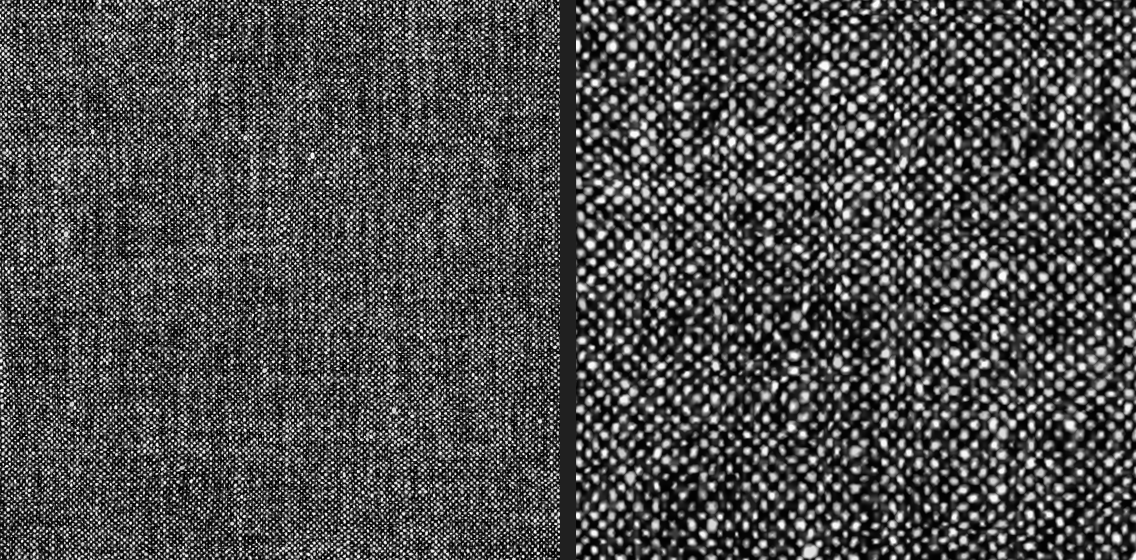
Left, the full canvas; right, a detail of the centre.
Give the GLSL for this texture, as a Shadertoy shader.

```glsl
// Plain-woven black and white linen with uneven threads, streaks and slubs.
#define THREADS vec2(184.0, 192.0)
#define DOT_RADIUS 0.37
#define DOT_SOFTNESS 0.33
#define COLUMN_VARIATION 0.19
#define ROW_VARIATION 0.12
#define DOT_VARIATION 0.20
#define PATCH_VARIATION 0.05
#define THREAD_WANDER 0.75
#define SLUB_SHARE 0.0008
#define DARK_YARN 0.008
#define LIGHT_YARN 0.98

float hash(vec2 p) {
    vec3 q = fract(vec3(p.xyx) * 0.1031);
    q += dot(q, q.yzx + 33.33);
    return fract((q.x + q.y) * q.z);
}

float valueNoise(vec2 p) {
    vec2 i = floor(p), f = fract(p);
    f = f * f * (3.0 - 2.0 * f);
    return mix(mix(hash(i), hash(i + vec2(1, 0)), f.x),
               mix(hash(i + vec2(0, 1)), hash(i + vec2(1, 1)), f.x), f.y);
}

// Bend the threads and vary their spacing.
vec2 wander(vec2 p) {
    vec2 fine = vec2(valueNoise(p * vec2(0.27, 0.04) + 11.0),
                     valueNoise(p * vec2(0.04, 0.27) + 57.0));
    vec2 broad = vec2(valueNoise(p * 0.035 + 91.0),
                      valueNoise(p * 0.035 + 143.0));
    return p + THREAD_WANDER * (fine + 2.0 * broad);
}

// Radius of the light thread where it crosses over the dark one.
float crossingRadius(vec2 cell) {
    float column = valueNoise(vec2(cell.x + 300.0, cell.y * 0.045)) - 0.5;
    float row = valueNoise(vec2(cell.x * 0.03, cell.y + 500.0)) - 0.5;
    float area = valueNoise(cell * 0.05 + 700.0) - 0.5;
    float radius = DOT_RADIUS + COLUMN_VARIATION * column + ROW_VARIATION * row
                 + PATCH_VARIATION * area
                 + DOT_VARIATION * (hash(cell + 900.0) - 0.5);
    float slub = step(1.0 - SLUB_SHARE, hash(cell + 1300.0));
    return radius + 0.4 * slub;
}

// One squarish, lumpy light crossing, slightly slanted.
float lightCrossing(vec2 p, vec2 cell) {
    vec2 jitter = vec2(hash(cell + 210.0), hash(cell + 430.0)) - 0.5;
    vec2 d = p - cell - 0.5 - 0.2 * jitter;
    d.x += 0.4 * (hash(cell + 550.0) - 0.5) * d.y;
    float stretch = mix(0.92, 1.25, hash(cell + 650.0));
    d *= vec2(stretch, 1.0 / stretch);
    vec2 d2 = d * d;
    float squarish = pow(dot(pow(d2, vec2(1.5)), vec2(1.0)), 1.0 / 3.0);
    float lump = 0.24 * (valueNoise(p * 2.7 + 40.0) - 0.5);
    float edge = mix(length(d), squarish, 0.6) + lump - crossingRadius(cell);
    float gain = mix(0.80, 1.06, hash(cell + 870.0));
    return gain * (1.0 - smoothstep(-DOT_SOFTNESS, DOT_SOFTNESS, edge));
}

void mainImage(out vec4 fragColor, in vec2 fragCoord) {
    vec2 uv = fragCoord / iResolution.xy;
    vec2 p = wander(uv * THREADS + 20.0);
    vec2 home = floor(p);

    // Light crossings sit on every other cell of the weave.
    float light = 0.0;
    for (int y = -1; y <= 1; y++) {
        for (int x = -1; x <= 1; x++) {
            vec2 cell = home + vec2(x, y);
            if (mod(cell.x + cell.y, 2.0) < 0.5) {
                light = max(light, lightCrossing(p, cell));
            }
        }
    }

    // Loose grey fibres on the dark yarn.
    float sheen = 0.32 * pow(valueNoise(p * vec2(1.6, 1.3) + 80.0), 3.0);
    float tone = mix(DARK_YARN + sheen, LIGHT_YARN, clamp(light, 0.0, 1.0));
    fragColor = vec4(vec3(tone), 1.0);
}
```
